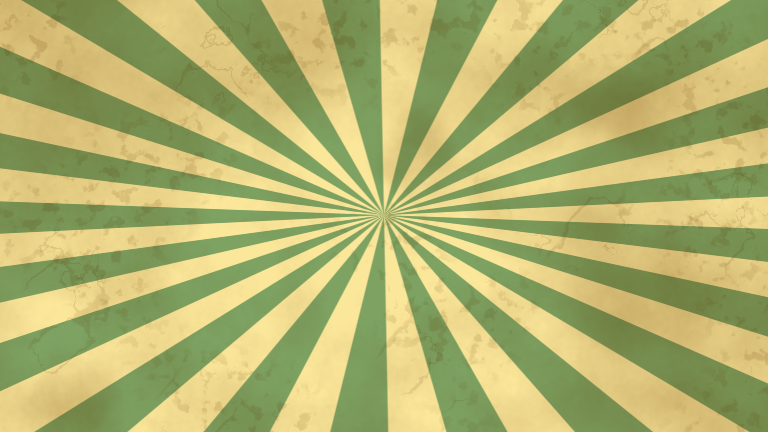
Give the GLSL for this background, as a Shadertoy shader.

```glsl
// Aged paper sunburst: green and cream rays fan out from the centre, stretched
// with the canvas. Soft stains, gradient noise mottling, speckles and fine
// cracks set how far each ray shifts from its clean to its dirty colour.

const float PI = 3.14159265;
const float RAY_PAIRS = 21.0;
const float RAY_TURN = -0.011;              // radians, clockwise from the top
const vec2 BURST_CENTRE = vec2(0.5, 0.502); // fraction of the canvas
const float ASPECT = 1.7778;                // texture space is ASPECT by 1

const vec3 CREAM_CLEAN = vec3(0.985, 0.905, 0.605);
const vec3 CREAM_DIRTY = vec3(0.79, 0.68, 0.41);
const vec3 GREEN_CLEAN = vec3(0.49, 0.635, 0.385);
const vec3 GREEN_DIRTY = vec3(0.435, 0.485, 0.245);

const float BASE_WEAR = 0.26;
const float MOTTLE = 0.75;
const float SPECKLE = 0.38;
const float CRACK = 0.35;

// Stains: x, y, radius, strength (negative values bleach)
const int STAIN_COUNT = 11;
const vec4 STAINS[STAIN_COUNT] = vec4[](
    vec4(0.12, 0.88, 0.42, 0.45), vec4(0.69, 0.92, 0.14, 0.40),
    vec4(0.97, 0.64, 0.08, 0.50), vec4(1.43, 0.75, 0.10, 0.45),
    vec4(0.18, 0.07, 0.09, 0.60), vec4(1.43, 0.38, 0.20, 0.35),
    vec4(1.70, 0.12, 0.30, 0.40), vec4(1.65, 0.80, 0.24, 0.32),
    vec4(1.20, 0.80, 0.13, 0.30), vec4(0.89, 0.44, 0.30, -0.28),
    vec4(0.30, 0.34, 0.28, -0.18));

vec2 hashGradient(vec2 cell) {
    vec3 h = fract(cell.xyx * vec3(0.1031, 0.1030, 0.0973));
    h += dot(h, h.yzx + 33.33);
    float angle = 2.0 * PI * fract((h.x + h.y) * h.z);
    return vec2(cos(angle), sin(angle));
}

// Gradient noise, roughly -0.7 to 0.7
float gradientNoise(vec2 p) {
    vec2 i = floor(p), f = p - i;
    vec2 u = f * f * f * (f * (f * 6.0 - 15.0) + 10.0);
    vec2 e = vec2(0.0, 1.0);
    float a = dot(hashGradient(i), f);
    float b = dot(hashGradient(i + e.yx), f - e.yx);
    float c = dot(hashGradient(i + e.xy), f - e.xy);
    float d = dot(hashGradient(i + e.yy), f - e.yy);
    return mix(mix(a, b, u.x), mix(c, d, u.x), u.y);
}

float fbm(vec2 p) {
    float sum = 0.0, amplitude = 0.5;
    for (int i = 0; i < 5; i++) {
        sum += amplitude * gradientNoise(p);
        p = mat2(1.6, 1.2, -1.2, 1.6) * p + 17.3;
        amplitude *= 0.5;
    }
    return sum;
}

// 1 on cream rays, 0 on green; fades to an even mix where rays get too thin
float creamRays(vec2 uv) {
    vec2 p = uv - BURST_CENTRE;
    float wave = sin(RAY_PAIRS * (atan(p.x, p.y) - RAY_TURN));
    float blur = RAY_PAIRS * 0.6 / (iResolution.y * max(length(p), 1e-4));
    return smoothstep(-blur, blur, wave);
}

float stains(vec2 q) {
    vec2 ragged = q + 0.08 * vec2(fbm(q * 9.0), fbm(q * 9.0 + 40.0));
    float sum = 0.0;
    for (int i = 0; i < STAIN_COUNT; i++) {
        float d = length(ragged - STAINS[i].xy) / STAINS[i].z;
        sum += STAINS[i].w * exp(-d * d * d);
    }
    return sum;
}

// Thin contour lines of warped noise, kept to a few patches
float cracks(vec2 q) {
    float line = abs(gradientNoise(q * 6.0 + 0.9 * fbm(q * 14.0)));
    float patches = smoothstep(0.12, 0.3, gradientNoise(q * 3.1 + 8.0));
    return patches * (1.0 - smoothstep(0.008, 0.035, line));
}

float wear(vec2 q) {
    float mottle = fbm(q * 4.5 + 3.0);
    float worn = smoothstep(-0.15, 0.25, gradientNoise(q * 2.6 + 21.0));
    float speckle = smoothstep(0.06, 0.2, fbm(q * 26.0)) * worn;
    float grain = 0.12 * fbm(q * 60.0);
    return BASE_WEAR + stains(q) + MOTTLE * mottle
        + SPECKLE * speckle + CRACK * cracks(q) + grain;
}

void mainImage(out vec4 fragColor, in vec2 fragCoord) {
    vec2 uv = fragCoord / iResolution.xy;
    float dirt = clamp(wear(uv * vec2(ASPECT, 1.0)), 0.0, 1.1);
    vec3 cream = mix(CREAM_CLEAN, CREAM_DIRTY, dirt);
    vec3 green = mix(GREEN_CLEAN, GREEN_DIRTY, dirt);
    fragColor = vec4(mix(green, cream, creamRays(uv)), 1.0);
}
```
